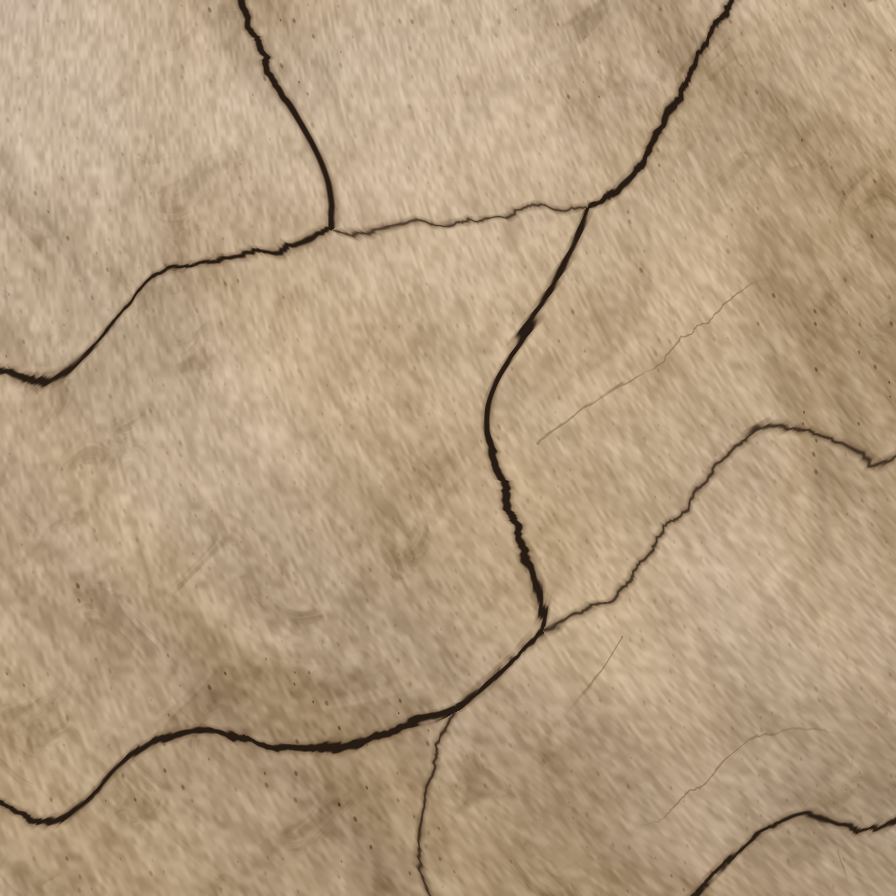
This texture is drawn by a WebGL 2 fragment shader. Its source:

```glsl
#version 300 es
precision highp float;

uniform vec2 u_resolution;
out vec4 fragColor;

const vec3 CREAM = vec3(0.78, 0.69, 0.58);
const vec3 UMBER = vec3(0.56, 0.47, 0.36);
const vec3 RIM_BROWN = vec3(0.36, 0.27, 0.18);
const vec3 CRACK_DARK = vec3(0.14, 0.10, 0.07);

const float BASE_TONE = 0.77;              // 0 is umber, 1 is cream
const vec2 TONE_SLOPE = vec2(-0.34, 0.45); // lighter towards the upper left
const float CLOUD_TONE = 0.36;
const float MOTTLE_TONE = 0.22;
const float STAIN_TONE = 0.45;
const float BLOTCH_TONE = 0.35;
const float GRAIN_TONE = 0.78;

// Slope of the grain grows to the right and downwards
const float LEAN_RIGHT = 0.6;
const float LEAN_DOWN = 0.45;
const float LEAN_START = -0.12;
const vec2 GRAIN_DENSITY = vec2(340.0, 115.0);
const float SPECK_CELLS = 62.0;
const float SPECK_CHANCE = 0.16;

// Sheared lattice: long cracks climb to the right, short ones stand upright
const float CRACK_CLIMB = 0.45;
const vec2 CRACK_CELLS = vec2(1.25, 2.0);
const vec2 CRACK_OFFSET = vec2(3.39, 3.75);
const float CRACK_HALF_WIDTH = 0.0038;
const float CRACK_BLUR = 0.0021;
const float HAIRLINE_SCALE = 1.9;

float hash(vec2 p) {
  vec3 q = fract(p.xyx * 0.1031);
  q += dot(q, q.yzx + 33.33);
  return fract((q.x + q.y) * q.z);
}

vec2 hash2(vec2 p) {
  return vec2(hash(p), hash(p + 57.3));
}

mat2 rotation(float a) {
  return mat2(cos(a), sin(a), -sin(a), cos(a));
}

float valueNoise(vec2 p) {
  vec2 cell = floor(p), f = fract(p);
  f = f * f * (3.0 - 2.0 * f);
  return mix(mix(hash(cell), hash(cell + vec2(1, 0)), f.x),
             mix(hash(cell + vec2(0, 1)), hash(cell + 1.0), f.x), f.y);
}

// Rotated, self-bending sine waves, roughly in -1..1
float layeredSines(vec2 p) {
  float sum = 0.0, amp = 0.55;
  mat2 turn = rotation(1.1);
  for (int i = 0; i < 5; i++) {
    p += 0.8 * sin(p.yx * 1.3 + float(i) * 2.1);
    sum += amp * sin(p.x) * sin(p.y + 1.0);
    p = turn * p * 1.9;
    amp *= 0.6;
  }
  return sum;
}

vec2 seedOf(vec2 cell) {
  return cell + 0.5 + 0.45 * (hash2(cell) - 0.5);
}

// Cellular borders: x is the distance, y a random value for the border
vec2 cellBorder(vec2 uv, mat2 lattice, vec2 offset) {
  vec2 p = lattice * uv + offset, home = floor(p), nearest = home;
  float best = 1e5;
  for (int j = -1; j <= 1; j++)
    for (int i = -1; i <= 1; i++) {
      vec2 cell = home + vec2(i, j);
      float d = distance(seedOf(cell), p);
      if (d < best) { best = d; nearest = cell; }
    }
  vec2 seed = seedOf(nearest), border = vec2(1e5, 0.0);
  for (int j = -2; j <= 2; j++)
    for (int i = -2; i <= 2; i++) {
      if (i == 0 && j == 0) continue;
      vec2 cell = nearest + vec2(i, j), other = seedOf(cell);
      vec2 normal = normalize(other - seed);
      float d = dot(0.5 * (seed + other) - p, normal) / length(normal * lattice);
      if (d < border.x) border = vec2(d, hash(cell + nearest + 11.0));
    }
  return border;
}

// Short fibres along curved stream lines
float streaks(vec2 uv) {
  float down = 1.0 - uv.y, ratio = LEAN_DOWN / LEAN_RIGHT;
  float across = (uv.x + LEAN_START + ratio * (down + 1.0 / LEAN_RIGHT)) * exp(-LEAN_RIGHT * down);
  vec2 p = vec2(across, down) * GRAIN_DENSITY;
  return 0.6 * valueNoise(p + 400.0) + 0.4 * valueNoise(p * 0.45 + 90.0) - 0.5;
}

// Small scattered pits, slightly elongated
float specks(vec2 uv) {
  vec2 p = uv * SPECK_CELLS, cell = floor(p);
  vec2 offset = rotation(-0.4) * (fract(p) - 0.3 - 0.4 * hash2(cell + 7.0));
  float radius = mix(0.07, 0.17, hash(cell + 31.0));
  float present = step(hash(cell + 83.0), SPECK_CHANCE);
  return present * (1.0 - smoothstep(0.4 * radius, 1.5 * radius, length(offset * vec2(1.4, 0.8))));
}

void main() {
  float unit = min(u_resolution.x, u_resolution.y);
  vec2 uv = gl_FragCoord.xy / unit;
  float blur = max(CRACK_BLUR, 1.0 / unit);

  // Plaster tone
  float cloud = layeredSines(uv * 4.0 + 2.0);
  float mottle = layeredSines(uv * 19.0 + 5.0);
  float stain = smoothstep(0.12, 0.7, layeredSines(uv * 6.0 + 9.0) + 0.35 * mottle);
  float blotch = smoothstep(0.15, 0.7, layeredSines(uv * 33.0)) * smoothstep(0.1, -0.4, cloud);
  float tone = BASE_TONE + dot(uv - 0.5, TONE_SLOPE) + CLOUD_TONE * cloud;
  tone += MOTTLE_TONE * mottle - STAIN_TONE * stain - BLOTCH_TONE * blotch;
  tone = min(tone, 1.05) + GRAIN_TONE * streaks(uv);
  tone -= 0.6 * specks(uv) * (0.5 + stain);
  vec3 color = mix(UMBER, CREAM, tone);
  color += vec3(0.012, 0.0, -0.025) * layeredSines(uv * 3.0 + 14.0);

  // Jagged cracks with uneven width
  vec2 jag = 0.017 * vec2(layeredSines(uv * 11.0), layeredSines(uv * 11.0 + 40.0));
  jag += 0.04 * vec2(sin(uv.y * 13.0 + 1.0), sin(uv.x * 15.0 + 2.0 * sin(uv.x * 6.0)));
  mat2 lattice = mat2(CRACK_CELLS.x, -CRACK_CLIMB * CRACK_CELLS.y, 0.0, CRACK_CELLS.y);
  vec2 crack = cellBorder(uv + jag, lattice, CRACK_OFFSET);
  float width = CRACK_HALF_WIDTH * mix(0.3, 1.0, smoothstep(0.1, 0.7, crack.y));
  width *= 0.85 + 0.4 * layeredSines(uv * 8.0 + 21.0);
  float rim = 1.0 - smoothstep(width, width + 3.5 * blur, crack.x);
  float core = 1.0 - smoothstep(width - 0.6 * blur, width + blur, crack.x);

  // Faint hairlines, present in places only
  vec2 hair = cellBorder(uv + jag, lattice * HAIRLINE_SCALE, CRACK_OFFSET + 8.2);
  float hairline = 1.0 - smoothstep(0.0, 1.2 * blur, hair.x);
  hairline *= step(0.7, hair.y) * smoothstep(-0.1, 0.4, cloud);

  color = mix(color, RIM_BROWN, max(0.45 * rim, 0.4 * hairline));
  color = mix(color, CRACK_DARK, core * mix(0.65, 0.97, smoothstep(0.0, 0.5, crack.y)));
  fragColor = vec4(clamp(color, 0.0, 1.0), 1.0);
}
```
